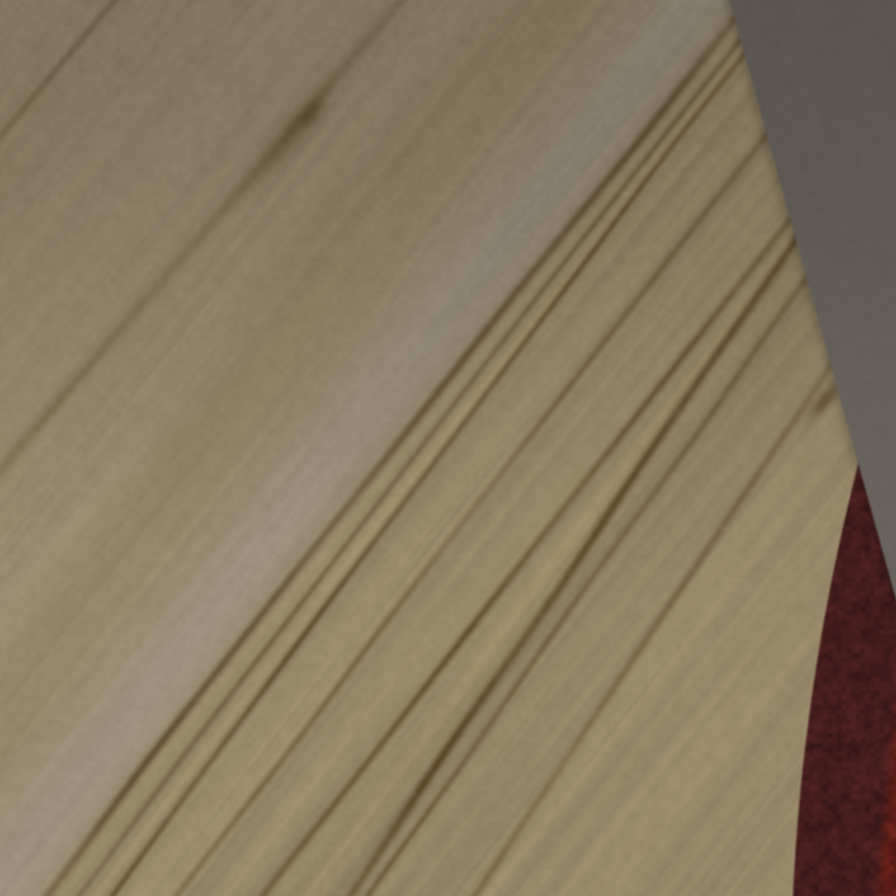
Reproduce this texture procedurally as a WebGL 2 fragment shader.

```glsl
#version 300 es
precision highp float;
// Diagonal pine grain beside a grey slab and a dark red felt wedge.

#define GRAIN_SLOPE 0.77
#define GRAIN_BEND 0.018
#define FINE_GRAIN 0.045
#define SPECKLE 0.016
#define LINE_COUNT 12

uniform vec2 u_resolution;
out vec4 fragColor;

const vec3 PALE_WOOD = vec3(0.585, 0.535, 0.440);
const vec3 WARM_WOOD = vec3(0.565, 0.505, 0.385);
const vec3 COOL_WOOD = vec3(0.590, 0.550, 0.485);
const vec3 DARK_GRAIN = vec3(0.310, 0.225, 0.115);
const vec3 LIGHT_GRAIN = vec3(0.660, 0.580, 0.430);
const vec3 SLAB_GREY = vec3(0.385, 0.363, 0.342);
const vec3 FELT_RED = vec3(0.265, 0.115, 0.110);
const vec3 EDGE_RED = vec3(0.400, 0.110, 0.085);

// Grain lines: offset, drift with height, width, strength (negative is light)
const vec4 LINES[LINE_COUNT] = vec4[](
  vec4(0.050, 0.000, 0.0070, 0.60),
  vec4(0.088, -0.015, 0.0050, 0.38),
  vec4(0.107, -0.017, 0.0065, -0.50),
  vec4(0.124, -0.036, 0.0050, 0.55),
  vec4(0.198, -0.010, 0.0055, 0.36),
  vec4(0.295, -0.004, 0.0060, 0.58),
  vec4(0.345, -0.045, 0.0090, -0.38),
  vec4(0.390, -0.100, 0.0065, 0.66),
  vec4(0.412, -0.072, 0.0050, 0.46),
  vec4(0.532, -0.115, 0.0060, 0.42),
  vec4(-0.400, 0.062, 0.0090, 0.25),
  vec4(-0.690, 0.030, 0.0060, 0.30));

float hash(vec2 p) {
  vec3 q = fract(vec3(p.xyx) * 0.1031);
  q += dot(q, q.yzx + 33.33);
  return fract((q.x + q.y) * q.z);
}

float noise(vec2 p) {
  vec2 i = floor(p), f = fract(p);
  f = f * f * (3.0 - 2.0 * f);
  return mix(mix(hash(i), hash(i + vec2(1, 0)), f.x),
             mix(hash(i + vec2(0, 1)), hash(i + vec2(1, 1)), f.x), f.y);
}

float bell(float d, float width) {
  return exp(-d * d / (width * width));
}

// Soft oval aligned with the grain
float knot(vec2 uv, vec2 center, vec2 size) {
  vec2 d = uv - center;
  vec2 along = normalize(vec2(0.79, 1.0));
  vec2 q = vec2(dot(d, along), dot(d, vec2(along.y, -along.x))) / size;
  return exp(-dot(q, q));
}

vec3 wood(vec2 uv) {
  float s = uv.x - GRAIN_SLOPE * uv.y - GRAIN_BEND * uv.y * uv.y;
  float rightSide = smoothstep(0.035, 0.065, s);

  // Broad tones: warm patches, a cool band, and the yellower right side
  float patches = noise(vec2(s * 9.0 + 20.0, uv.y * 2.5 + 3.0));
  vec3 color = mix(PALE_WOOD, WARM_WOOD, max(0.75 * rightSide, 0.5 * patches));
  color = mix(color, WARM_WOOD * 0.97, 0.65 * bell(s + 0.17, 0.07));
  color = mix(color, COOL_WOOD, 0.8 * bell(s + 0.01, 0.055) * (1.0 - rightSide));
  color = mix(color, WARM_WOOD * 0.9, 0.4 * bell(s - 0.36, 0.055));

  // Fine fibres, stronger on the right
  float fibres = noise(vec2(s * 75.0 + 90.0, uv.y * 2.5)) * 0.6
               + noise(vec2(s * 170.0 + 200.0, uv.y * 5.0)) * 0.4 - 0.5;
  color *= 1.0 + fibres * 2.0 * FINE_GRAIN * mix(0.8, 1.4, rightSide);

  // Individual grain lines, uneven along their length
  for (int i = 0; i < LINE_COUNT; i++) {
    vec4 line = LINES[i];
    float id = float(i) * 7.3;
    float wobble = 0.005 * (noise(vec2(uv.y * 6.0, id)) - 0.5);
    float fade = 0.6 + 0.7 * noise(vec2(uv.y * 7.0 + 40.0, id));
    float amount = bell(s - line.x - line.y * uv.y + wobble, line.z) * fade;
    color = mix(color, line.w > 0.0 ? DARK_GRAIN : LIGHT_GRAIN, amount * abs(line.w));
  }

  // Knots
  color = mix(color, DARK_GRAIN, 0.35 * knot(uv, vec2(0.325, 0.850), vec2(0.060, 0.014)));
  color = mix(color, DARK_GRAIN, 0.40 * knot(uv, vec2(0.347, 0.873), vec2(0.018, 0.009)));
  color = mix(color, DARK_GRAIN, 0.60 * knot(uv, vec2(0.920, 0.553), vec2(0.022, 0.008)));

  // Light falls off towards the top
  return color * mix(1.04, 0.87, smoothstep(0.25, 1.05, uv.y));
}

void main() {
  vec2 uv = gl_FragCoord.xy / u_resolution;
  float soft = 1.2 / min(u_resolution.x, u_resolution.y) + 0.001;
  float speckle = noise(uv * 190.0) + noise(uv * 90.0 + 50.0) - 1.0;
  vec3 color = wood(uv) + SPECKLE * speckle;

  // Felt wedge with a brighter far edge
  float feltEdge = uv.x - (0.885 + 0.046 * uv.y + 0.218 * uv.y * uv.y);
  float brightEdge = smoothstep(-0.008, 0.012, uv.x - 0.978 - 0.1 * uv.y);
  vec3 felt = mix(FELT_RED, EDGE_RED, 0.8 * brightEdge);
  felt *= 1.0 + 0.28 * speckle;
  color = mix(color, felt, smoothstep(-soft, soft, feltEdge));

  // Grey slab, with a thin shadow along its edge
  float slabEdge = uv.x - 0.814 - 0.278 * (1.0 - uv.y);
  color *= 1.0 - 0.15 * bell(slabEdge, 0.008);
  vec3 slab = SLAB_GREY * mix(1.07, 0.93, smoothstep(0.35, 1.0, uv.y));
  slab += 0.008 * speckle;
  color = mix(color, slab, smoothstep(-soft, soft, slabEdge));

  fragColor = vec4(color, 1.0);
}
```
